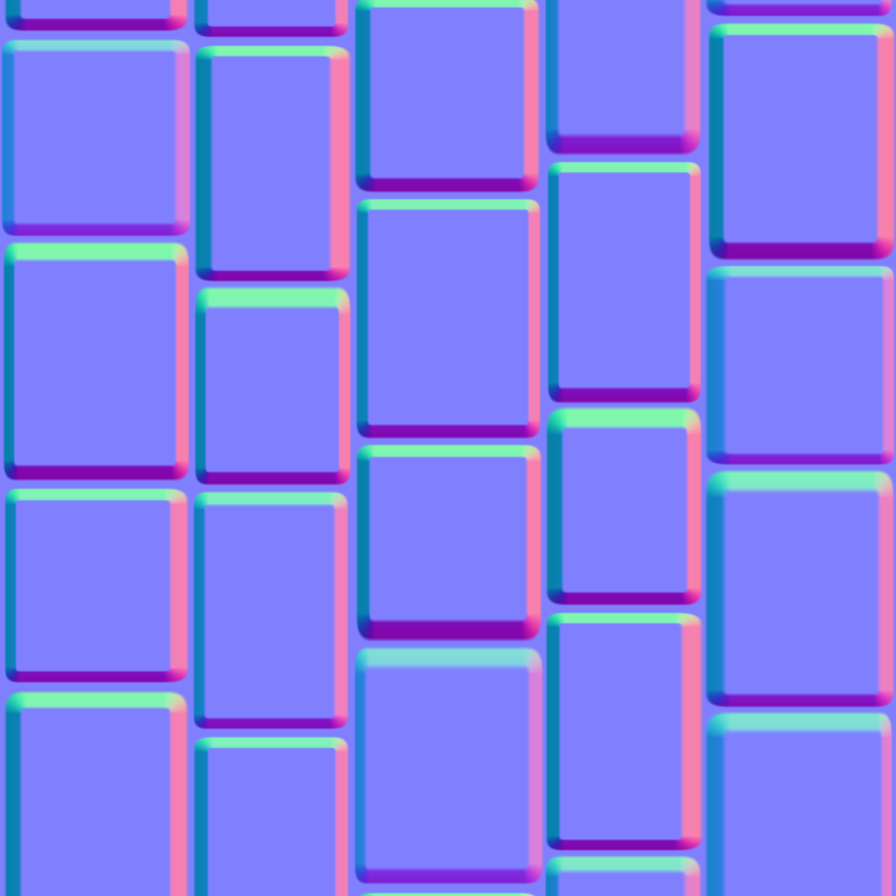
Reproduce this texture map procedurally as a three.js fragment shader.

```glsl
// Tangent-space normal map of bevelled paving stones in five staggered columns.
#define WIDE 0.2142        // width of a wide column; narrow ones share the rest
#define PAIR 0.5           // height of one tall stone plus one short stone
#define TALL 0.546         // share of the pair taken by the tall stone
#define GAP_MIN 0.0018     // inset of a stone edge from its cell
#define GAP_MAX 0.0062
#define BEVEL_MIN 0.0115   // width of a bevelled side
#define BEVEL_MAX 0.0220
#define ROUND 0.28         // inner corner radius as a share of the bevel reach
#define BLUR 0.10          // softness of the bevel borders

varying vec2 vUv;

vec4 hash4(vec2 id, float seed) {
  float n = dot(id, vec2(12.99, 78.23)) + seed;
  return fract(sin(n + vec4(0.0, 3.1, 7.7, 11.3)) * 4375.85);
}

// Height at which the first tall stone of a column starts.
float columnOffset(float column) {
  return column < 0.5 ? 0.460 : column < 1.5 ? 0.182 :
         column < 2.5 ? 0.008 : column < 3.5 ? 0.049 : 0.206;
}

// Bevel slopes of the four stones in a column; low values look worn.
vec4 columnSlopes(float column) {
  return column < 0.5 ? vec4(2.6, 0.95, 2.3, 2.1) :
         column < 1.5 ? vec4(1.7, 2.4, 2.4, 1.9) :
         column < 2.5 ? vec4(0.95, 2.5, 2.1, 2.4) :
         column < 3.5 ? vec4(2.4, 2.6, 2.2, 1.4) : vec4(1.6, 1.1, 2.6, 1.1);
}

// Cell under a point: xy is the stone id, size and local position are returned.
vec2 findStone(vec2 uv, out vec2 size, out vec2 local) {
  float narrowWidth = 0.5 - 1.5 * WIDE;
  float columnPair = floor(uv.x / (WIDE + narrowWidth));
  float x = uv.x - columnPair * (WIDE + narrowWidth);
  float narrow = step(WIDE, x);
  float column = 2.0 * columnPair + narrow;

  float y = (uv.y - columnOffset(column)) / PAIR;
  float isShort = step(TALL, fract(y));
  float row = mod(2.0 * floor(y) + isShort, 4.0);

  size = vec2(mix(WIDE, narrowWidth, narrow), PAIR * mix(TALL, 1.0 - TALL, isShort));
  local = vec2(x - narrow * WIDE, PAIR * (fract(y) - isShort * TALL));
  return vec2(column, row);
}

void main() {
  vec2 size, local;
  vec2 id = findStone(vUv, size, local);

  // Distances inward from the left, bottom, right and top edges.
  vec4 gap = mix(vec4(GAP_MIN), vec4(GAP_MAX), hash4(id, 1.7));
  vec4 inside = vec4(local, size - local) - gap;

  // Outward push of each side: 0 on the flat top, 1 on the stone edge.
  vec4 random = hash4(id, 5.3);
  vec4 reach = mix(vec4(BEVEL_MIN), vec4(BEVEL_MAX), random * random) / (1.0 - ROUND);
  vec4 push = max(1.0 - inside / reach, 0.0);
  vec2 outward = push.zw - push.xy;
  vec2 cubed = pow(abs(outward) + 1e-5, vec2(3.0));
  float rim = pow(cubed.x + cubed.y, 1.0 / 3.0);

  // Slope of this stone, steeper towards its outer edge.
  vec4 slopes = columnSlopes(id.x);
  float slope = id.y < 0.5 ? slopes.x : id.y < 1.5 ? slopes.y :
                id.y < 2.5 ? slopes.z : slopes.w;
  slope *= mix(0.8, 1.25, clamp((rim - ROUND) / (1.0 - ROUND), 0.0, 1.0));

  // Blend the bevel between the flat top and the flat joint.
  float blur = BLUR * (slope < 1.4 ? 1.5 : 1.0);
  float bevel = smoothstep(ROUND - blur, ROUND + blur, rim)
              * (1.0 - smoothstep(1.0 - BLUR, 1.0 + BLUR, rim));
  vec2 direction = outward / max(length(outward), 1e-4);
  vec3 tilted = normalize(vec3(direction * slope, 1.0));
  vec3 normal = mix(vec3(0.0, 0.0, 1.0), tilted, bevel);
  gl_FragColor = vec4(normal * 0.5 + 0.5, 1.0);
}
```
